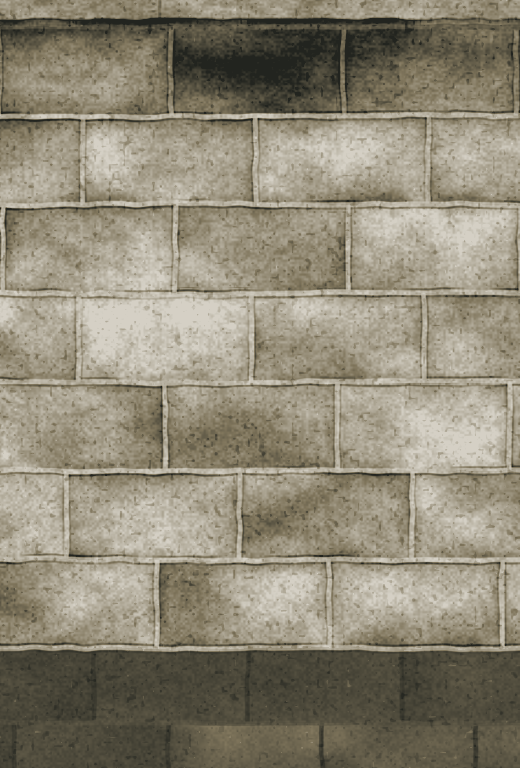
This texture is drawn by a WebGL 1 fragment shader. Its source:

```glsl
precision highp float;
// Weathered concrete block wall with pale mortar, a stained coping and a dark plinth.
uniform vec2 u_resolution;

float hash(vec2 p) {
  return fract(sin(dot(p, vec2(127.1, 311.7))) * 43758.545);
}

float noise(vec2 p) {
  vec2 i = floor(p), f = fract(p);
  f = f * f * (3.0 - 2.0 * f);
  return mix(mix(hash(i), hash(i + vec2(1.0, 0.0)), f.x),
             mix(hash(i + vec2(0.0, 1.0)), hash(i + 1.0), f.x), f.y);
}

float fbm(vec2 p) {
  float sum = 0.0, amp = 0.533;
  for (int i = 0; i < 4; i++) {
    sum += amp * noise(p);
    p = p * 2.1 + 17.3;
    amp *= 0.5;
  }
  return sum;
}

// Soft band of the given half width around zero distance
float band(float d, float halfWidth) {
  float soft = max(0.0012, 0.7 / u_resolution.y);
  return 1.0 - smoothstep(halfWidth - soft, halfWidth + soft, abs(d));
}

// Dark soot to tan to pale lime
vec3 stoneColor(float tone) {
  vec3 soot = vec3(0.27, 0.26, 0.21), tan1 = vec3(0.50, 0.46, 0.36);
  vec3 lime = vec3(0.79, 0.77, 0.72);
  vec3 c = mix(soot, tan1, clamp(tone * 2.5, -0.6, 1.0));
  return mix(c, lime, clamp((tone - 0.4) / 0.6, 0.0, 1.15));
}

void main() {
  vec2 p = gl_FragCoord.xy / u_resolution.y;
  vec2 q = p + 0.003 * (vec2(noise(p * 45.0), noise(p * 45.0 + 60.0)) - 0.5);
  q.y += 0.003 * (noise(vec2(p.x * 7.0, floor(p.y * 8.0))) - 0.5);

  // Courses: seven of full height above two lower plinth courses
  float plinth = 1.0 - step(0.156, q.y);
  float courseHeight = mix(0.1155, 0.098, plinth);
  float blockWidth = mix(0.2246, 0.2005, plinth);
  float v = (q.y - 0.156) / courseHeight;
  float row = floor(v), odd = mod(row, 2.0);
  float shift = mix(0.465 * odd - 0.035 + 0.055 * sin(row * 0.7 - 1.57),
                    0.09 + 0.52 * odd, plinth);
  float u = q.x / blockWidth - shift;
  vec2 block = vec2(floor(u), row);

  // Distances to the nearest upright and level joints
  float across = (fract(u + 0.5) - 0.5) * blockWidth;
  float joint = floor(v + 0.5);
  float level = (v - joint) * courseHeight;
  float edge = min(abs(across), abs(level));

  // Block faces: own shade, pale bloom, dirty rims
  float bloom = fbm(p * vec2(9.0, 13.0) + block * 7.7);
  float tone = 0.75 + 1.25 * (bloom - 0.5) + 0.16 * (hash(block + 3.0) - 0.5);
  tone -= 0.17 * (1.0 - smoothstep(0.0, 0.022, edge)) * (0.4 + noise(p * 30.0));

  // Soot washed down the top courses
  float soot = smoothstep(0.8, 0.875, p.y) * (0.08 + 0.5 * fbm(p * vec2(8.0, 12.0) + 5.0));
  soot += smoothstep(0.875, 0.975, p.y) * 0.42 * noise(vec2(p.x * 11.0 + 2.0, p.y * 8.0));
  tone -= soot;

  // Painted plinth, its lowest course faded to brown on the right
  float faded = (1.0 - step(-1.0, row)) * smoothstep(0.17, 0.3, p.x);
  float plinthTone = 0.05 + 0.22 * (bloom - 0.5) + faded * (0.04 + 0.3 * noise(p * vec2(14.0, 28.0)));
  tone = mix(tone, plinthTone, plinth);

  // Level joints, with a broken shadow line on both sides
  float wear = noise(vec2(p.x * 16.0, joint * 5.0));
  float topJoint = step(6.5, joint), lowJoint = 1.0 - step(-0.5, joint);
  float pale = (1.0 - topJoint) * (1.0 - lowJoint);
  float mortar = 0.82 + 0.22 * noise(p * 40.0);
  tone -= 0.5 * pale * band(level + 0.0048, 0.0014) * (0.35 + 0.8 * wear) * (1.0 - 0.7 * plinth);
  tone -= 0.5 * pale * band(level - 0.0048, 0.0014) * smoothstep(0.3, 0.8, 1.0 - wear);

  // Upright joints, sooty at the top and black in the plinth
  float side = 0.4 + 0.6 * noise(vec2(block.x * 3.0, p.y * 25.0));
  tone -= 0.32 * side * band(abs(across) - 0.0042, 0.0012) * (1.0 - plinth);
  float upright = mix(mortar - 0.9 * soot, -0.1, plinth);
  tone = mix(tone, upright, band(across, 0.003) * (0.6 + 0.35 * side));
  float bed = mix(mortar, 0.12, lowJoint);
  bed = mix(bed, 0.22, topJoint);
  tone = mix(tone, bed, band(level, 0.0032) * (0.65 + 0.35 * wear));

  // Coping along the top with a shadow beneath
  float coping = smoothstep(0.9735, 0.9755, q.y);
  float copingTone = 0.6 + 0.7 * (fbm(p * vec2(22.0, 50.0)) - 0.5);
  copingTone -= 0.3 * band(p.x - 0.208, 0.002);
  tone -= 0.3 * smoothstep(0.964, 0.973, q.y);
  tone = mix(tone, copingTone, coping);
  tone -= 0.3 * band(q.y - 0.9745, 0.0015);

  // Sandy grain, dark pits and a few pale chips
  float grain = noise(p * 330.0) - 0.5 + 0.6 * (noise(p * 170.0 + 9.0) - 0.5);
  float pits = smoothstep(0.74, 0.93, noise(p * 210.0 + 31.0));
  float chips = smoothstep(0.93, 0.99, noise(p * 150.0 + 77.0));
  float rough = mix(1.0, 0.45, plinth);
  tone += rough * (0.26 * grain - 0.26 * pits) + 0.2 * chips;

  gl_FragColor = vec4(stoneColor(tone), 1.0);
}
```
